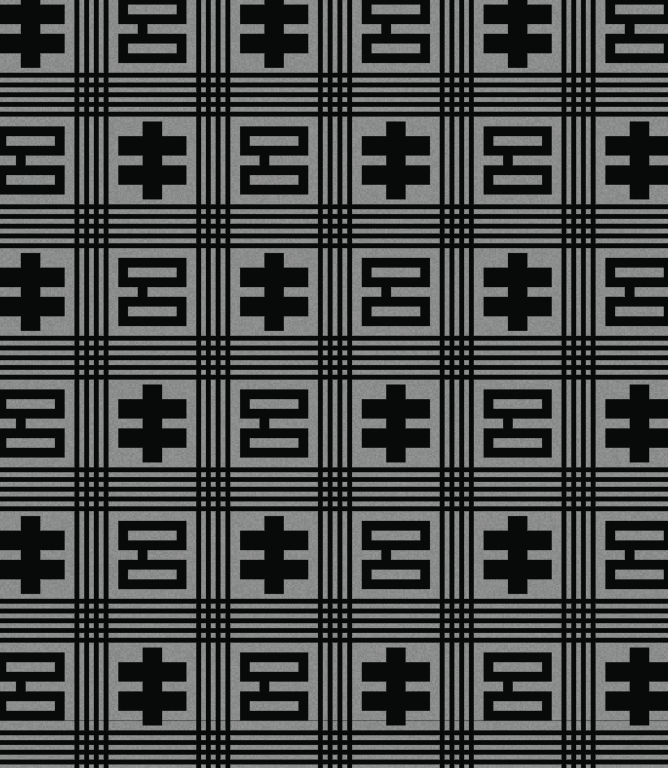
This pattern is drawn by a WebGL 1 fragment shader. Its source:

```glsl
precision highp float;

uniform vec2 u_resolution;

#define UNITS_HIGH 157.67
#define TILE vec2(25.0, 27.0)
#define FIRST_PANEL vec2(6.28, 16.73)
#define PANEL_HALF 9.0
#define INK vec3(0.03, 0.04, 0.04)
#define GREY_DARK vec3(0.515, 0.52, 0.52)
#define GREY_LIGHT vec3(0.58, 0.58, 0.58)
#define GRAIN_ROWS 512.0
#define SEAM_HEIGHT 0.0618
#define SEAM_STRENGTH 0.4
#define SOFTNESS 1.15

// Coverage of an interval, given the distance from its centre
float band(float dist, float halfWidth, float blur) {
  return clamp((halfWidth - dist) / blur + 0.5, 0.0, 1.0);
}

float box(vec2 p, vec2 halfSize, float blur) {
  return band(abs(p.x), halfSize.x, blur) * band(abs(p.y), halfSize.y, blur);
}

// Alternating unit-wide lines outside the panel, along one axis
float stripes(float offset, float blur) {
  float fromLine = abs(mod(offset - PANEL_HALF + 0.5, 2.0) - 1.0);
  return band(fromLine, 0.5, blur) * step(PANEL_HALF - 0.5, offset);
}

// Solid stem with two crossbars
float doubleCross(vec2 p, float blur) {
  float stem = box(p, vec2(2.0, 8.0), blur);
  float bars = box(vec2(p.x, abs(p.y) - 3.0), vec2(7.0, 2.0), blur);
  return max(stem, bars);
}

// Two hollow frames joined by an off-centre link
float linkedFrames(vec2 p, float blur) {
  vec2 q = vec2(p.x, abs(p.y) - 4.0);
  float frame = box(q, vec2(7.0, 3.0), blur) - box(q, vec2(5.0, 1.0), blur);
  float link = box(p + vec2(2.0, 0.0), vec2(1.0, 2.0), blur);
  return max(frame, link);
}

float hash(vec2 p) {
  vec3 q = fract(vec3(p.xyx) * 0.1031);
  q += dot(q, q.yzx + 33.33);
  return fract((q.x + q.y) * q.z);
}

void main() {
  vec2 uv = gl_FragCoord.xy / u_resolution.y;
  float blur = SOFTNESS * UNITS_HIGH / u_resolution.y;

  // Tile coordinates, centred on each panel
  vec2 grid = (uv * UNITS_HIGH - FIRST_PANEL) / TILE + 0.5;
  vec2 cell = floor(grid);
  vec2 p = (fract(grid) - 0.5) * TILE;

  // Glyphs alternate like a chequerboard
  float isCross = mod(cell.x + cell.y, 2.0);
  float glyph = mix(linkedFrames(p, blur), doubleCross(p, blur), isCross);
  float lines = max(stripes(abs(p.x), blur), stripes(abs(p.y), blur));
  float ink = max(glyph, lines);

  // Grainy grey ground with one faint seam
  vec3 ground = mix(GREY_DARK, GREY_LIGHT, hash(floor(uv * GRAIN_ROWS)));
  float seam = band(abs(uv.y - SEAM_HEIGHT) * UNITS_HIGH, 0.1, blur);
  ground *= 1.0 - SEAM_STRENGTH * seam;

  gl_FragColor = vec4(mix(ground, INK, ink), 1.0);
}
```
